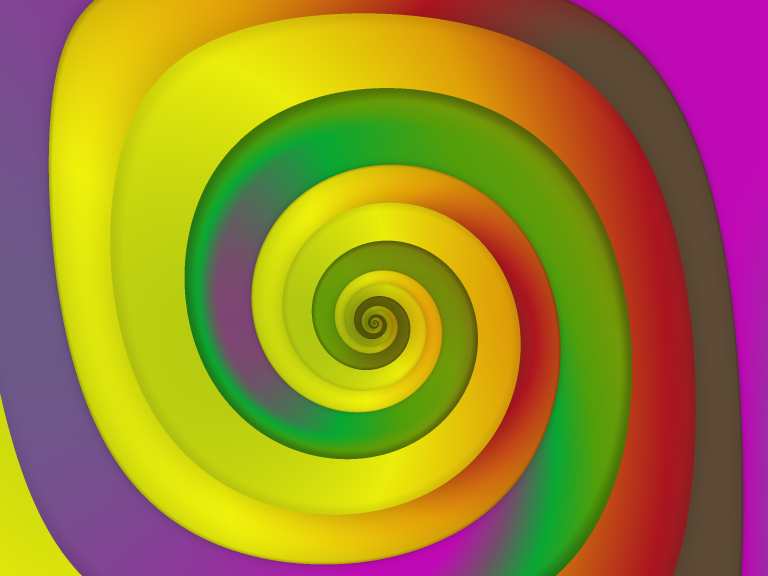
Reproduce this background procedurally as a Shadertoy shader.

```glsl
// Glossy spiral ribbon in yellow, red, green and violet, widening into a rounded square.
#define CENTER vec2(-0.0157, -0.0615)
#define EDGE_RADIUS 0.205  // radius of the reference coil, left of the center
#define GROWTH 3.0         // scale factor per turn
#define WARP_RADIUS 0.642  // distance at which the warp is strong
#define GROOVE_END 0.40    // share of a turn taken by the groove
#define FLAT_END 0.743     // end of the flat ribbon, start of the rounded rim
#define SAMPLES 3

const float TAU = 6.2831853;

// Smoothly blended ramps, h from 0 to 1
vec3 warmRamp(float h) {
    vec3 stops[5] = vec3[5](
        vec3(0.66, 0.76, 0.07), vec3(0.92, 0.93, 0.04), vec3(0.87, 0.61, 0.03),
        vec3(0.67, 0.08, 0.12), vec3(0.36, 0.29, 0.21));
    float x = clamp(h, 0.0, 0.999) * 4.0;
    int i = int(x);
    return mix(stops[i], stops[i + 1], fract(x));
}

vec3 coolRamp(float h) {
    vec3 stops[7] = vec3[7](
        vec3(0.48, 0.48, 0.05), vec3(0.44, 0.61, 0.03), vec3(0.32, 0.62, 0.04),
        vec3(0.03, 0.66, 0.20), vec3(0.45, 0.31, 0.41), vec3(0.76, 0.03, 0.72),
        vec3(0.40, 0.37, 0.52));
    float x = clamp(h, 0.0, 0.999) * 6.0;
    int i = int(x);
    return mix(stops[i], stops[i + 1], fract(x));
}

// Log-radius offset that squares off and skews the outer coils
float warp(float r, float angle) {
    float q = min(r / WARP_RADIUS, 1.3);
    float q3 = q * q * q;
    return 0.28 * q3 + 0.14 * q * cos(angle + 0.855)
         + 0.07 * q * q * cos(angle - 0.65)
         + 0.094 * q3 * cos(2.0 * angle - 1.01)
         + 0.10 * q3 * q * cos(4.0 * angle);
}

// Recessed groove: olive inside, green and violet farther out
vec3 grooveColor(float coil, float t) {
    float s = max(coil, 0.0);
    float across = t / GROOVE_END;
    float outer = smoothstep(1.7, 2.05, s);
    float h = 0.42 * s + s * (0.24 * cos(TAU * s) - 0.10 * sin(TAU * s));
    h += 0.22 * exp(-30.0 * coil * coil);
    // Green border along the outer wall, widening to a slope farther on
    float border = 0.25 * smoothstep(0.5, 1.0, across) - 0.03;
    float slope = 0.30 * (across - 0.4);
    h -= (1.0 - outer) * min(s, 1.0) * mix(border, slope, smoothstep(1.2, 1.55, s));
    // Violet to slate on the outermost coil
    float slate = 0.83 + 0.16 * max(cos(TAU * s), 0.0);
    slate += 0.25 * across * smoothstep(2.42, 2.6, s);
    h = max(min(h, slate), outer * slate);
    float shadow = 1.0 - 0.26 * smoothstep(0.82, 1.0, across) * (1.0 - outer);
    shadow *= 1.0 - 0.15 * exp(-across * 22.0);
    return coolRamp(h) * shadow;
}

// Raised ribbon: a flat face followed by a rounded rim
vec3 ribbonColor(float r, float angle, float t) {
    float facing = pow(0.5 + 0.5 * cos(angle - 0.1), 1.2);
    float h = 0.03 + 0.25 * r * r + (0.28 + 0.75 * r) * facing;
    if (t < FLAT_END) {
        float across = (t - GROOVE_END) / (FLAT_END - GROOVE_END);
        return warmRamp(h) * (1.0 - 0.08 * smoothstep(0.8, 1.0, across));
    }
    float across = (t - FLAT_END) / (1.0 - FLAT_END);
    h += 0.07 + (0.05 + 0.22 * facing) * (1.0 - across) * smoothstep(0.0, 0.35, r);
    h += 0.12 * facing * smoothstep(0.5, 0.62, r);
    float rim = 1.0 - 0.18 * smoothstep(0.93, 1.0, across);
    return warmRamp(h) * rim * (0.93 + 0.09 * sin(across * 0.5 * TAU));
}

vec3 spiral(vec2 p) {
    float r = max(length(p), 1e-4);
    float angle = atan(p.y, p.x);
    float sweep = 0.5 - angle / TAU;
    float turn = (log(r / EDGE_RADIUS) + warp(r, angle)) / log(GROWTH) - sweep;
    float t = fract(turn);
    float coil = 1.0 + floor(turn) + sweep;
    // The groove stays open toward the far right corner
    bool open = t < GROOVE_END || abs(coil - 2.35) < 0.25;
    vec3 color = open ? grooveColor(coil, t) : ribbonColor(r, angle, t);
    // Deepen the innermost coils
    return color * mix(0.62, 1.0, smoothstep(0.0, 0.10, r));
}

void mainImage(out vec4 fragColor, in vec2 fragCoord) {
    vec3 sum = vec3(0.0);
    for (int j = 0; j < SAMPLES; j++)
    for (int i = 0; i < SAMPLES; i++) {
        vec2 jitter = (vec2(i, j) + 0.5) / float(SAMPLES) - 0.5;
        vec2 p = (fragCoord + jitter - 0.5 * iResolution.xy) / iResolution.y;
        sum += spiral(p - CENTER);
    }
    fragColor = vec4(sum / float(SAMPLES * SAMPLES), 1.0);
}
```
